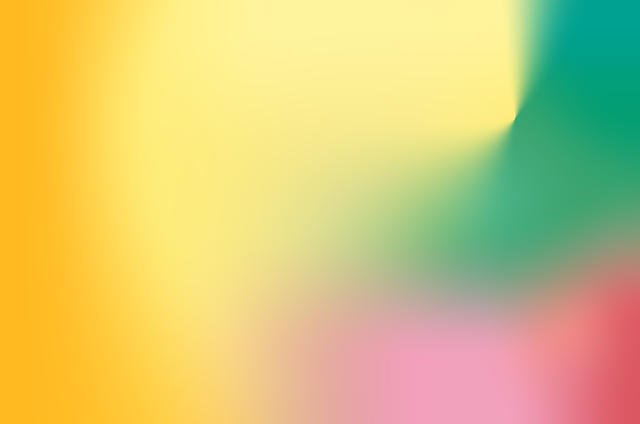
Reproduce this background procedurally as a Shadertoy shader.

```glsl
#define CUSP vec2(0.805, 0.72)
#define ORANGE vec3(1.00, 0.73, 0.13)
#define YELLOW vec3(1.00, 0.93, 0.47)
#define CREAM vec3(1.00, 0.96, 0.62)
#define HAZE vec3(0.93, 0.89, 0.63)
#define TEAL vec3(0.00, 0.63, 0.57)
#define EMERALD vec3(0.01, 0.62, 0.45)
#define FOREST vec3(0.23, 0.64, 0.43)
#define JADE vec3(0.29, 0.70, 0.53)
#define PINK vec3(0.95, 0.63, 0.74)
#define SALMON vec3(0.96, 0.59, 0.56)
#define RED vec3(0.86, 0.34, 0.38)

// Soft round falloff, with the radius in canvas heights
float glow(vec2 offset, float radius) {
    return exp(-dot(offset, offset) / (radius * radius));
}

// Orange left side opening into yellow, cream on top, haze in the middle
vec3 warmField(vec2 uv, vec2 aspect, float cuspDistance) {
    float pale = smoothstep(0.55, 0.95, uv.y) * smoothstep(0.15, 0.45, uv.x);
    pale *= 1.0 - 0.9 * exp(-cuspDistance * 10.0);
    float bend = uv.y - 0.7;
    float reach = 0.25 + 0.6 * bend * bend;
    vec3 color = mix(ORANGE, mix(YELLOW, CREAM, pale), smoothstep(0.03, reach, uv.x));
    return mix(color, HAZE, 0.75 * glow((uv - vec2(0.56, 0.45)) * aspect, 0.30));
}

// Teal corner, emerald edge, forest centre and a jade pool
vec3 greenField(vec2 uv, vec2 aspect) {
    vec3 edge = mix(EMERALD, TEAL, smoothstep(0.72, 0.97, uv.y));
    float outward = smoothstep(0.0, 0.2, uv.x - 0.8 + 0.5 * (uv.y - 0.68));
    vec3 color = mix(FOREST, edge, outward * smoothstep(0.5, 0.75, uv.y));
    return mix(color, JADE, glow((uv - vec2(0.76, 0.53)) * aspect, 0.14));
}

// Pink floor with a salmon fringe, red in the lower right corner
vec3 roseField(vec2 uv, vec2 aspect) {
    float fringe = 0.4 * (1.0 - smoothstep(0.48, 0.7, uv.x));
    fringe += smoothstep(0.74, 0.88, uv.x) * smoothstep(0.0, 0.25, uv.y);
    float corner = smoothstep(0.78, 1.0, uv.x) * (1.0 - smoothstep(0.22, 0.52, uv.y));
    corner *= 1.0 - 0.6 * glow((uv - vec2(0.875, 0.24)) * aspect, 0.12);
    return mix(mix(PINK, SALMON, fringe), RED, corner);
}

// Angular sweep: a flared fan above the cusp and a wide one below left
float greenCover(vec2 offset) {
    float flare = offset.y / (1.0 + 2.5 * max(offset.y, 0.0));
    float turn = atan(offset.x, flare + 1e-5);
    float upper = smoothstep(-0.25, 0.85, turn);
    float lower = 1.0 - smoothstep(-3.14, -1.5, turn);
    lower = pow(lower, 1.0 + 1.2 * exp(-length(offset) * 10.0));
    float fade = 1.0 - smoothstep(0.1, 0.75, -offset.x);
    return max(upper, lower * fade);
}

void mainImage(out vec4 fragColor, in vec2 fragCoord) {
    vec2 uv = fragCoord / iResolution.xy;
    vec2 aspect = vec2(iResolution.x / iResolution.y, 1.0);
    vec2 offset = (uv - CUSP) * aspect;

    vec3 color = warmField(uv, aspect, length(offset));
    color = mix(color, greenField(uv, aspect), greenCover(offset));

    // The rose floor climbs toward the right edge
    float climb = 0.11 * smoothstep(0.78, 1.0, uv.x);
    float rise = 1.0 - smoothstep(0.14, 0.48, uv.y - climb);
    float rose = rise * smoothstep(0.22, 0.66, uv.x);
    color = mix(color, roseField(uv, aspect), rose);

    fragColor = vec4(color, 1.0);
}
```
